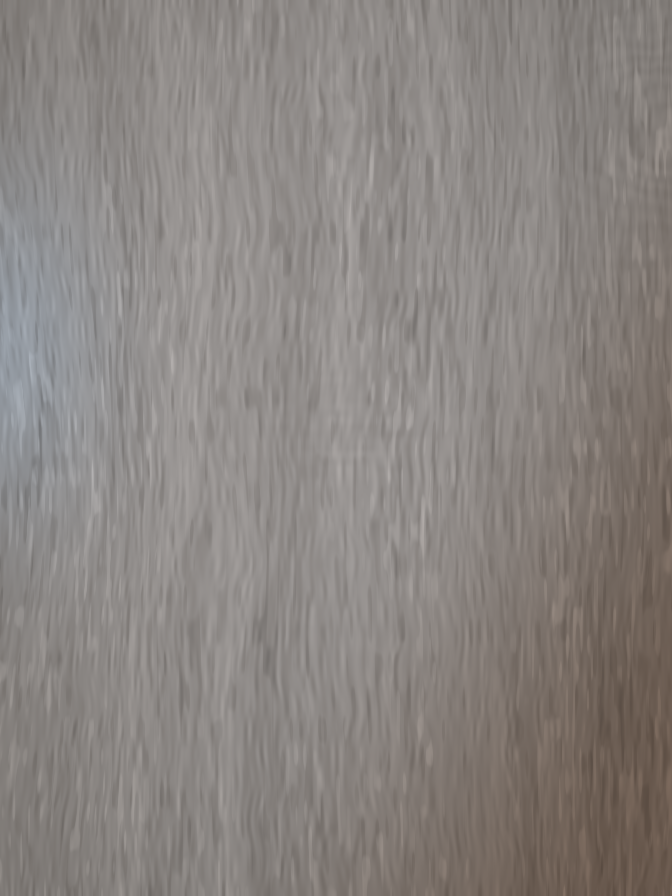
Give the GLSL for this texture, as a Shadertoy shader.

```glsl
#define CENTRE_TONE vec3(0.588, 0.572, 0.564)
#define EDGE_TONE vec3(0.483, 0.465, 0.450)
#define WARM_SHADE vec3(0.415, 0.352, 0.308)
#define COOL_SHEEN vec3(0.580, 0.615, 0.655)
#define FIBRE_SCALE vec2(250.0, 38.0)
#define FIBRE_RELIEF 0.085
#define PORE_DEPTH 0.060
#define FLECK_LIFT 0.075
#define BAND_CONTRAST 0.070
#define GRAIN_BEND 0.045

float hash(vec2 cell) {
    vec3 q = fract(cell.xyx * 0.1031);
    q += dot(q, q.yzx + 33.33);
    return fract((q.x + q.y) * q.z);
}

float noise(vec2 p) {
    vec2 cell = floor(p), f = fract(p);
    f = f * f * (3.0 - 2.0 * f);
    return mix(mix(hash(cell), hash(cell + vec2(1, 0)), f.x),
               mix(hash(cell + vec2(0, 1)), hash(cell + vec2(1, 1)), f.x), f.y);
}

float fbm(vec2 p) {
    float sum = 0.0, weight = 0.5;
    for (int i = 0; i < 4; i++) {
        sum += weight * noise(p);
        p = p * 2.03 + 17.3;
        weight *= 0.5;
    }
    return sum / 0.9375;
}

// Soft elliptical spot, 1 at its centre
float spot(vec2 p, vec2 centre, vec2 radius) {
    vec2 d = (p - centre) / radius;
    return exp(-dot(d, d));
}

// Bends the straight grain and parts it around a knot
vec2 bendGrain(vec2 p) {
    vec2 knot = vec2(0.235, 0.37);
    float bend = noise(p * vec2(4.0, 2.3) + 4.0) - 0.5;
    bend += 0.16 * (noise(p * vec2(12.0, 7.0)) - 0.5);
    float part = (p.x - knot.x) * spot(p, knot, vec2(0.05, 0.11));
    return vec2(p.x + GRAIN_BEND * bend - 0.35 * part, p.y);
}

// Broad growth bands: a slow ramp that ends in a crisp, frayed edge
float growthBands(vec2 grain) {
    float fray = 0.10 * noise(grain * vec2(150.0, 22.0));
    float phase = grain.x * 9.0 + 2.2 * fbm(grain * vec2(5.0, 1.3) + 8.0) + fray;
    float ramp = fract(phase);
    float ring = ramp * (1.0 - smoothstep(0.90, 1.0, ramp)) - 0.45;
    float streak = fbm(grain * vec2(26.0, 1.6) + 31.0) - 0.5;
    return 0.5 * ring + 1.1 * streak;
}

// Fine fibres lit from one side, with a slight slant from strand to strand
float fibreRelief(vec2 grain) {
    grain.x += 0.006 * noise(grain * vec2(30.0, 24.0));
    vec2 q = grain * FIBRE_SCALE;
    float fine = noise(q + vec2(0.5, 0.0)) - noise(q - vec2(0.5, 0.0));
    q = q * vec2(0.6, 0.5) + 51.0;
    float wide = noise(q + vec2(0.4, 0.0)) - noise(q - vec2(0.4, 0.0));
    return 0.75 * fine + 0.35 * wide;
}

// Uneven daylight across the board
vec3 lighting(vec2 uv) {
    float falloff = length((uv - vec2(0.46, 0.58)) * vec2(1.0, 0.85));
    vec3 tone = mix(CENTRE_TONE, EDGE_TONE, smoothstep(0.12, 0.78, falloff));
    float warmth = smoothstep(0.78, 1.38, 0.85 * uv.x + 0.55 * (1.0 - uv.y));
    tone = mix(tone, WARM_SHADE, warmth);
    return mix(tone, COOL_SHEEN, 0.85 * spot(uv, vec2(0.0, 0.61), vec2(0.15, 0.19)));
}

void mainImage(out vec4 fragColor, in vec2 fragCoord) {
    vec2 uv = fragCoord / iResolution.xy;
    vec2 p = fragCoord / iResolution.y;
    vec2 grain = bendGrain(p);

    // Bands, fibres and dark pores
    float shade = BAND_CONTRAST * growthBands(grain);
    shade += FIBRE_RELIEF * fibreRelief(grain);
    float pores = smoothstep(0.62, 0.88, noise(grain * vec2(220.0, 27.0) + 73.0));
    shade -= PORE_DEPTH * pores * (0.3 + 0.8 * noise(grain * vec2(9.0, 3.0)));

    // Pale raised flecks, gathered in patches
    float patches = smoothstep(0.35, 0.65, fbm(grain * vec2(13.0, 2.5) + 19.0));
    float flecks = smoothstep(0.62, 0.86, noise(grain * vec2(235.0, 32.0) + 7.0));
    shade += FLECK_LIFT * flecks * (0.15 + 0.85 * patches);

    // Curled figure in the upper right
    vec2 curl = (p - vec2(0.76, 0.86)) * vec2(1.0, 1.5);
    float rings = sin(length(curl) * 210.0 + 9.0 * fbm(p * 22.0));
    shade += 0.014 * rings * spot(p, vec2(0.74, 0.86), vec2(0.11, 0.14));

    // Cross ripples near the middle and the dark knot
    float ripples = noise(p * vec2(32.0, 130.0) + 3.0) - 0.4;
    shade += 0.040 * ripples * spot(p, vec2(0.39, 0.52), vec2(0.08, 0.055));
    shade -= 0.025 * spot(grain, vec2(0.235, 0.38), vec2(0.013, 0.04));

    vec3 colour = lighting(uv) * (1.0 + 1.5 * shade);
    colour -= vec3(0.0, 0.003, 0.006) * smoothstep(0.0, -0.04, shade);
    fragColor = vec4(clamp(colour, 0.0, 1.0), 1.0);
}
```
